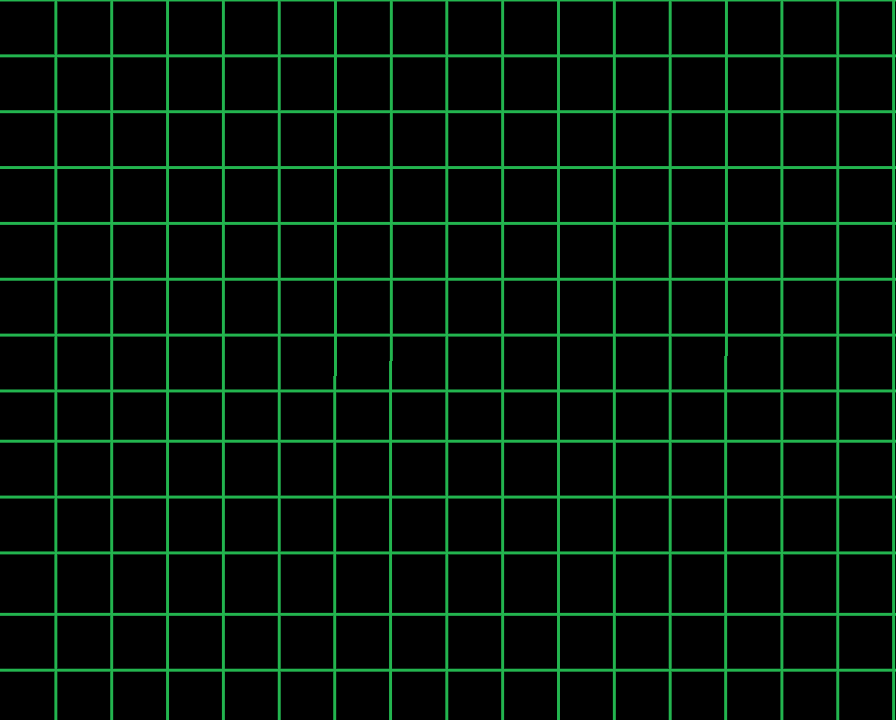
Write a WebGL 1 fragment shader that draws this pattern.

```glsl
precision highp float;

// Thin green square grid on black, sixteen columns wide, counted from the top left.
// Each pixel finds its nearest line in both directions and takes its box coverage;
// three rows sit slightly high and three verticals carry a tiny sideways step.

uniform vec2 u_resolution;

const float COLUMNS = 16.043;      // grid cells across the canvas width
const float LINE_WIDTH = 0.053;    // in cells
const float ROW_SLIP = 0.1;        // lift of the displaced rows, in cells
const float STEP_OFFSET = 0.007;   // half of the sideways step, in cells
const vec3 BACKGROUND = vec3(0.0);
const vec3 LINE_COLOR = vec3(0.138, 0.71, 0.31);

// 1.0 when two line indices are the same
float sameIndex(float a, float b) {
  return 1.0 - step(0.5, abs(a - b));
}

// Antialiased coverage of a line, from the distance to its centre
float lineCoverage(float dist, float width, float pixel) {
  return clamp((0.5 * (width + pixel) - abs(dist)) / pixel, 0.0, min(1.0, width / pixel));
}

// Sideways step in one column: right above stepDepth, left below it
float columnStep(float index, float column, float depth, float stepDepth) {
  float side = depth < stepDepth ? STEP_OFFSET : -STEP_OFFSET;
  return side * sameIndex(index, column);
}

// Centre of the vertical line with this index, at a depth below the top
float columnCentre(float index, float depth) {
  return index
    + columnStep(index, 6.0, depth, 6.735)
    + columnStep(index, 7.0, depth, 6.465)
    + columnStep(index, 13.0, depth, 6.37);
}

// Centre of the horizontal line with this index; rows 8 to 10 are lifted
float rowCentre(float index) {
  float lifted = step(7.5, index) * step(index, 10.5);
  return index - ROW_SLIP * lifted;
}

void main() {
  // Cell coordinates with depth increasing downwards
  float pixel = COLUMNS / u_resolution.x;
  vec2 cell = vec2(gl_FragCoord.x, u_resolution.y - gl_FragCoord.y) * pixel;
  vec2 index = floor(cell + 0.5);

  // The left border has no line
  float vertical = lineCoverage(cell.x - columnCentre(index.x, cell.y), LINE_WIDTH, pixel);
  vertical *= step(0.5, index.x);
  float horizontal = lineCoverage(cell.y - rowCentre(index.y), LINE_WIDTH, pixel);

  gl_FragColor = vec4(mix(BACKGROUND, LINE_COLOR, max(vertical, horizontal)), 1.0);
}
```
